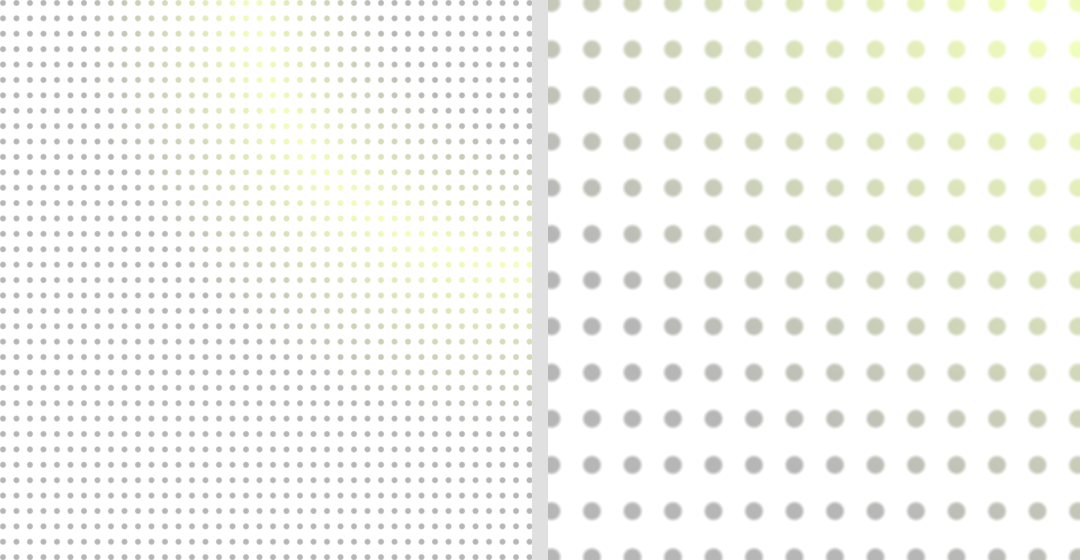
Left, the full canvas; right, a detail of the centre.
This pattern is drawn by a Shadertoy shader. Its source:

```glsl
// Grid of small grey dots on white, tinted lime along a soft circular arc.

// Lengths are fractions of the canvas height, measured from the top left.
#define DOT_SPACING  vec2(0.02411, 0.02749)
#define FIRST_DOT    vec2(0.0053, 0.0053)
#define DOT_RADIUS   0.0052
#define EDGE_SOFT    0.0016
#define ARC_CENTER   vec2(0.955, -0.037)
#define ARC_RADIUS   0.509
#define FADE_INSIDE  0.235
#define FADE_OUTSIDE 0.305
#define PAPER        vec3(1.0)
#define DOT_GREY     vec3(0.715)
#define GLOW_LIME    vec3(0.945, 1.0, 0.735)

// Coverage of the nearest dot in the grid
float dotMask(vec2 p, float pixel) {
    vec2 cell = (p - FIRST_DOT) / DOT_SPACING;
    vec2 offset = (cell - floor(cell + 0.5)) * DOT_SPACING;
    float soft = max(EDGE_SOFT, 0.75 * pixel);
    return 1.0 - smoothstep(-soft, soft, length(offset) - DOT_RADIUS);
}

// Glow strength: 1 on the arc, fading to 0 on either side
float arcGlow(vec2 p) {
    float d = length(p - ARC_CENTER) - ARC_RADIUS;
    float reach = d < 0.0 ? FADE_INSIDE : FADE_OUTSIDE;
    return clamp(1.0 - abs(d) / reach, 0.0, 1.0);
}

void mainImage(out vec4 fragColor, in vec2 fragCoord) {
    float pixel = 1.0 / iResolution.y;
    vec2 p = vec2(fragCoord.x, iResolution.y - fragCoord.y) * pixel;

    vec3 dotColor = mix(DOT_GREY, GLOW_LIME, arcGlow(p));
    fragColor = vec4(mix(PAPER, dotColor, dotMask(p, pixel)), 1.0);
}
```
